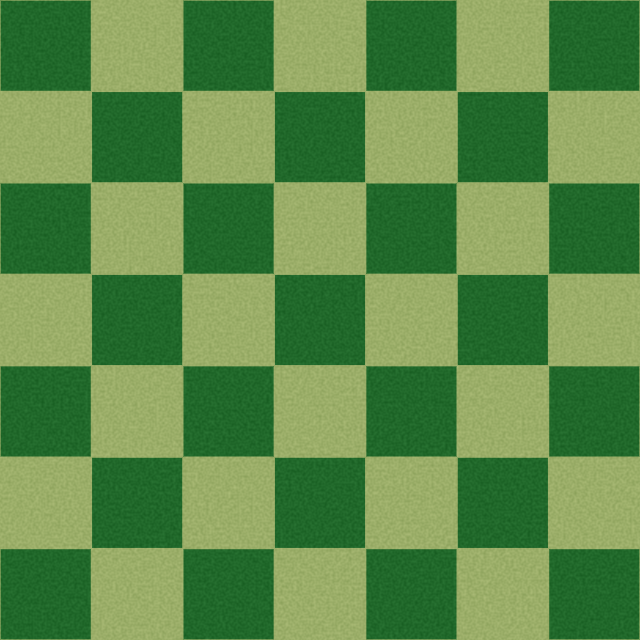
A WebGL 2 fragment shader for this pattern:

```glsl
#version 300 es
precision highp float;

uniform vec2 u_resolution;
out vec4 fragColor;

const float CELLS = 7.0;            // squares across and down
const float DARK_INSET = 0.007;     // dark squares shrink by this, in cells
const vec3 DARK_GREEN = vec3(0.126, 0.408, 0.165);
const vec3 LIGHT_GREEN = vec3(0.608, 0.682, 0.410);
const vec3 DARK_GRAIN = vec3(0.050, 0.062, 0.050);
const vec3 LIGHT_GRAIN = vec3(0.075, 0.062, 0.066);
const float FINE_FREQ = 233.0;      // grain frequencies per canvas width
const float COARSE_FREQ = 117.0;
const float COARSE_SHARE = 0.4;
const float TAU = 6.2831853;

float hash(vec2 p) {
    vec3 q = fract(vec3(p.xyx) * vec3(0.1031, 0.1030, 0.0973));
    q += dot(q, q.yzx + 33.33);
    return fract((q.x + q.y) * q.z);
}

// Dot product of a random unit gradient with the offset from its corner
float cornerSlope(vec2 corner, vec2 offset) {
    float angle = TAU * hash(corner);
    return dot(vec2(cos(angle), sin(angle)), offset);
}

float gradientNoise(vec2 p) {
    vec2 i = floor(p);
    vec2 f = p - i;
    vec2 u = f * f * f * (f * (f * 6.0 - 15.0) + 10.0);
    vec2 e = vec2(1.0, 0.0);
    float low = mix(cornerSlope(i, f), cornerSlope(i + e, f - e), u.x);
    float high = mix(cornerSlope(i + e.yx, f - e.yx),
                     cornerSlope(i + e.xx, f - e.xx), u.x);
    return mix(low, high, u.y);
}

// Coverage of the inset dark squares, with edges one pixel soft
float darkSquares(vec2 p, float pixel) {
    vec2 cell = floor(p);
    vec2 fromCentre = abs(fract(p) - 0.5);
    float edge = max(fromCentre.x, fromCentre.y) - (0.5 - DARK_INSET);
    float isDark = 1.0 - mod(cell.x + cell.y, 2.0);
    return isDark * clamp(0.5 - edge / pixel, 0.0, 1.0);
}

void main() {
    float side = min(u_resolution.x, u_resolution.y);
    vec2 uv = gl_FragCoord.xy / side;

    // Checkerboard
    float dark = darkSquares(uv * CELLS, CELLS / side);
    vec3 color = mix(LIGHT_GREEN, DARK_GREEN, dark);

    // Fine speckled grain
    float grain = gradientNoise(uv * FINE_FREQ)
                + COARSE_SHARE * gradientNoise(uv * COARSE_FREQ + 41.7);
    color += grain * mix(LIGHT_GRAIN, DARK_GRAIN, dark);

    fragColor = vec4(color, 1.0);
}
```
